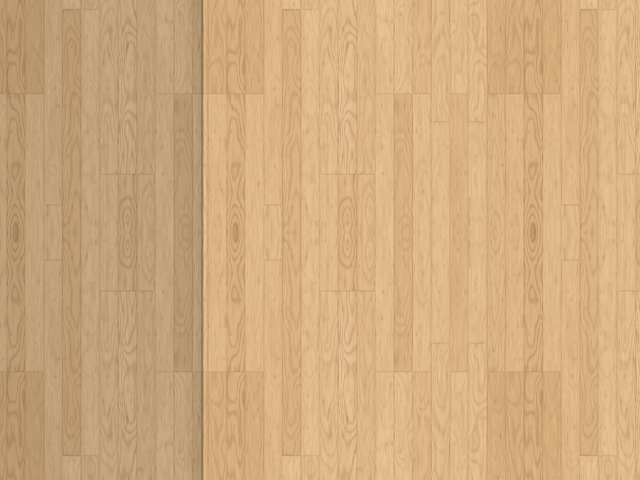
This texture is drawn by a Shadertoy shader. Its source:

```glsl
// Pale maple strip flooring: 16 narrow boards per repeat, mirrored about a
// horizontal axis. A shaded panel at the left shows the same boards, shifted.
// Lengths are in board widths; grain comes from contour rings and stretched noise.

const float BOARDS_HIGH = 25.82;
const float SEAM_X = 10.89;
const float MIRROR_Y = 13.31;

// Distance of each board's end joint from the mirror axis
const float JOINT[16] = float[16](7.48, 7.48, 1.48, 12.0, 12.0, 3.14, 3.14, 3.14,
                                  7.48, 7.48, 7.48, 5.96, 7.48, 5.96, 7.48, 7.48);
// Lightness of each board on the near side of its joint
const float TONE[16] = float[16](0.3, 0.75, 0.8, 0.35, 0.8, 0.75, 0.45, 0.6,
                                 0.85, 0.35, 0.8, 0.8, 0.38, 0.8, 0.5, 0.55);

float hash(vec2 p) {
    vec3 q = fract(p.xyx * vec3(0.1031, 0.1030, 0.0973));
    q += dot(q, q.yzx + 33.33);
    return fract((q.x + q.y) * q.z);
}

float noise(vec2 p) {
    vec2 i = floor(p), f = fract(p);
    f = f * f * (3.0 - 2.0 * f);
    return mix(mix(hash(i), hash(i + vec2(1, 0)), f.x),
               mix(hash(i + vec2(0, 1)), hash(i + vec2(1, 1)), f.x), f.y);
}

// Growth rings: pointed flames, closing into ovals on the two knotted boards
float growthRings(float across, float along, int board, vec2 seed) {
    float warp = noise(vec2(across * 2.5, along * 0.7) + seed);
    float center = across - 0.5 + 0.35 * (noise(vec2(along * 0.35, 7.0) + seed) - 0.5);
    float ring = along * 0.55 + 6.0 * center * center + 2.2 * warp;
    if (board == 0 || board == 6) {
        float lobe = board == 6 ? 0.75 : 0.0;
        float oval = 6.0 * length(vec2(across - 0.5, (along - lobe) * 0.33)) + 0.9 * warp;
        ring = mix(oval, ring, smoothstep(1.5, 3.5, along));
    }
    float wave = 0.5 + 0.5 * cos(6.2832 * ring);
    return wave * wave * wave;
}

void mainImage(out vec4 fragColor, in vec2 fragCoord) {
    float pixel = BOARDS_HIGH / iResolution.y;
    vec2 p = fragCoord * pixel;
    bool shaded = p.x < SEAM_X;

    // Board layout
    float x = p.x - (shaded ? 0.36 : 12.19);
    float along = abs(p.y - MIRROR_Y);
    float across = fract(x);
    float id = mod(floor(x), 16.0);
    int board = int(id);
    float beyond = step(JOINT[board], along);
    vec2 seed = vec2(id * 17.0 + 3.0, beyond * 41.0 + id * 5.0);

    // Board colour, with the dark group beyond the joints
    float farTone = mod(id + 2.0, 16.0) < 4.0 ? 0.22 : 0.4 + 0.5 * hash(seed);
    float tone = mix(TONE[board], farTone, beyond);
    tone += 0.25 * (noise(vec2(across * 2.0, along * 0.35) + seed) - 0.5);
    vec3 color = mix(vec3(0.83, 0.665, 0.475), vec3(0.9, 0.75, 0.57), tone);

    // Ring figure, fibres and short dark flecks
    bool figured = board == 0 || board == 6;
    float strength = figured ? 0.1 : 0.025 + 0.045 * hash(seed + 9.0);
    float grain = strength * growthRings(across, along, board, seed);
    grain += 0.05 * (noise(vec2(across * 12.0, along * 0.9) + seed) - 0.5);
    grain += 0.03 * (noise(vec2(across * 16.0, along * 5.0) + seed) - 0.5);
    grain += 0.06 * smoothstep(0.78, 0.95, noise(vec2(across * 9.0, along * 2.2) + seed + 60.0));
    if (board == 0) {
        float core = length(vec2(across - 0.5, along * 0.3));
        grain += 0.13 * (1.0 - smoothstep(0.06, 0.24, core));
    }
    color *= 1.0 - grain * vec3(0.85, 1.05, 1.3);

    // Fine dark lines along board edges and end joints
    float edge = min(across, 1.0 - across);
    float gap = 1.0 - smoothstep(0.02, 0.02 + pixel, edge);
    float butt = 1.0 - smoothstep(0.02, 0.02 + pixel, abs(along - JOINT[board]));
    color *= 1.0 - 0.06 * max(gap, butt);

    // Shaded panel, its soft shadow, and the seam with a light lip
    float d = p.x - SEAM_X;
    float panel = 1.0 - smoothstep(-0.5 * pixel, 0.5 * pixel, d);
    vec3 shade = vec3(0.865, 0.88, 0.89) * (1.0 - 0.08 * exp(min(d, 0.0) * 1.6));
    color *= mix(vec3(1.0), shade, panel);
    float seam = 1.0 - smoothstep(0.03, 0.03 + pixel, abs(d));
    float lip = 1.0 - smoothstep(0.03, 0.03 + pixel, abs(d - 0.11));
    color *= 1.0 + 0.06 * lip - 0.25 * seam;

    fragColor = vec4(clamp(color, 0.0, 1.0), 1.0);
}
```
